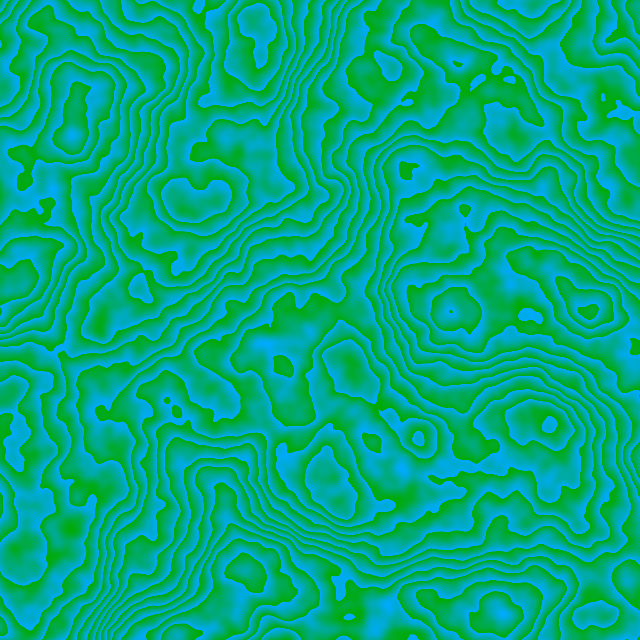
Reproduce this pattern procedurally as a WebGL 1 fragment shader.

```glsl
precision highp float;
// Contour bands: layered gradient noise wrapped into a green-to-blue sawtooth.

uniform vec2 u_resolution;

const vec3 BAND_START = vec3(0.0, 0.667, 0.0);
const vec3 BAND_END = vec3(0.0, 0.667, 1.0);
const float BASE_CELLS = 3.2;            // noise cells across the canvas
const float RELIEF = 11.0;               // bands per unit of noise height
const float GAIN = 0.41;                 // amplitude ratio between layers
const int LAYERS = 5;
const vec2 SLOPE = vec2(7.0, -9.0);      // overall tilt, bands per canvas
const vec2 SEED = vec2(17.3, 41.7);
const float EDGE_WIDTH = 0.45;           // edge softness in pixel widths
const float TAU = 6.2831853;

// Random unit vector for a lattice point.
vec2 latticeGradient(vec2 cell) {
    vec3 q = fract(vec3(cell.xyx) * vec3(0.1031, 0.1030, 0.0973));
    q += dot(q, q.yzx + 33.33);
    float angle = TAU * fract((q.x + q.y) * q.z);
    return vec2(cos(angle), sin(angle));
}

float cornerHeight(vec2 cell, vec2 local, vec2 corner) {
    return dot(latticeGradient(cell + corner), local - corner);
}

float gradientNoise(vec2 p) {
    vec2 cell = floor(p);
    vec2 local = p - cell;
    vec2 blend = local * local * (3.0 - 2.0 * local);
    float low = mix(cornerHeight(cell, local, vec2(0.0, 0.0)),
                    cornerHeight(cell, local, vec2(1.0, 0.0)), blend.x);
    float high = mix(cornerHeight(cell, local, vec2(0.0, 1.0)),
                     cornerHeight(cell, local, vec2(1.0, 1.0)), blend.x);
    return mix(low, high, blend.y);
}

// Terrain height, measured in bands.
float terrain(vec2 p) {
    float height = dot(p, SLOPE);
    float amplitude = RELIEF;
    vec2 q = p * BASE_CELLS + SEED;
    for (int i = 0; i < LAYERS; i++) {
        height += amplitude * gradientNoise(q);
        amplitude *= GAIN;
        q = q * 2.0 + SEED;
    }
    return height;
}

// Integral of fract(x), used to box-filter the sawtooth.
float sawIntegral(float x) {
    float f = fract(x);
    return 0.5 * (floor(x) + f * f);
}

float smoothSaw(float x, float width) {
    return (sawIntegral(x + 0.5 * width) - sawIntegral(x - 0.5 * width)) / width;
}

void main() {
    float pixel = 1.0 / min(u_resolution.x, u_resolution.y);
    vec2 p = gl_FragCoord.xy * pixel;

    // Height change over one pixel sets the filter width.
    float height = terrain(p);
    vec2 change = vec2(terrain(p + vec2(pixel, 0.0)),
                       terrain(p + vec2(0.0, pixel))) - height;
    float width = max(EDGE_WIDTH * length(change), 0.002);

    float band = clamp(smoothSaw(height, width), 0.0, 1.0);
    gl_FragColor = vec4(mix(BAND_START, BAND_END, band), 1.0);
}
```
